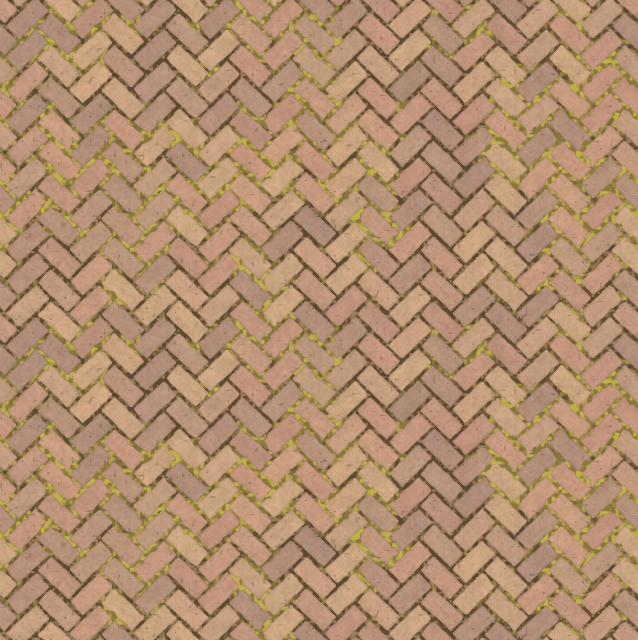
Give the GLSL for this texture, as a WebGL 1 fragment shader.

```glsl
precision highp float;
// Herringbone brick paving laid diagonally, with soil and moss in the joints.
// A turned grid is grouped into 2:1 bricks, each a rounded box with its own
// tone and tilt; wrapped value noise adds grain, wear and moss patches.
uniform vec2 u_resolution;

const vec2 ROWS = vec2(20.0, 20.0);  // half zigzags across, courses up
const vec2 WRAP = vec2(20.0, 10.0);  // the wear repeats twice up the canvas
const vec2 SHIFT = vec2(-0.61, 0.31);
const float HALF_JOINT = 0.07;
const float CORNER = 0.09;

const vec3 MAUVE = vec3(0.685, 0.55, 0.475);
const vec3 TAN = vec3(0.80, 0.65, 0.51);
const vec3 ROSE = vec3(0.77, 0.58, 0.49);
const vec3 SOIL = vec3(0.36, 0.29, 0.19);
const vec3 SAND = vec3(0.60, 0.49, 0.35);
const vec3 OLIVE = vec3(0.53, 0.47, 0.23);
const vec3 LIME = vec3(0.75, 0.69, 0.29);

float hash(vec2 p) {
  return fract(sin(dot(p, vec2(127.1, 311.7))) * 43758.5453);
}

float wrappedHash(vec2 cell, vec2 period) {
  return hash(floor(mod(cell + 0.5, period)) + 0.37);
}

// Value noise that repeats with WRAP; scale holds cells per unit
float noise(vec2 p, vec2 scale) {
  vec2 period = WRAP * scale;
  p *= scale;
  vec2 i = floor(p);
  vec2 f = fract(p);
  f = f * f * (3.0 - 2.0 * f);
  float low = mix(wrappedHash(i, period), wrappedHash(i + vec2(1, 0), period), f.x);
  float high = mix(wrappedHash(i + vec2(0, 1), period), wrappedHash(i + 1.0, period), f.x);
  return mix(low, high, f.y);
}

vec2 rotate(vec2 p, float angle) {
  float c = cos(angle);
  float s = sin(angle);
  return vec2(c * p.x - s * p.y, s * p.x + c * p.y);
}

float roundedBox(vec2 p, vec2 halfSize, float radius) {
  vec2 d = abs(p) - halfSize + radius;
  return length(max(d, 0.0)) + min(max(d.x, d.y), 0.0) - radius;
}

// Brick under a grid point: xy is its centre, z is 1 when it leans left
vec3 findBrick(vec2 grid) {
  vec2 cell = floor(grid);
  float k = mod(cell.x - cell.y, 4.0);
  if (k < 1.5) return vec3(cell.x - k + 1.0, cell.y + 0.5, 0.0);
  return vec3(cell.x + 0.5, cell.y + k - 2.0, 1.0);
}

vec3 brickColour(vec2 p, vec2 local, vec2 id, float edge) {
  vec3 colour = mix(MAUVE, TAN, smoothstep(0.0, 0.9, hash(id + 3.1)));
  colour = mix(colour, ROSE, 0.8 * smoothstep(0.4, 1.0, hash(id + 7.7)));
  float streak = noise(local + id * 4.0, vec2(1.0, 8.0)) - 0.5;
  float blotch = noise(p, vec2(3.0)) - 0.5;
  float grain = noise(p, vec2(13.0)) - 0.5;
  colour *= 1.0 + 0.05 * streak * hash(id + 5.3) + 0.06 * blotch + 0.08 * grain;
  // Pits, and a slightly dirty rim
  float pits = smoothstep(0.86, 0.97, noise(p, vec2(9.0)));
  colour *= 1.0 - 0.16 * pits;
  return colour * (1.0 - 0.10 * smoothstep(-0.10, 0.0, edge));
}

vec3 jointColour(vec2 p, float lush) {
  float grit = noise(p + 4.3, vec2(11.0));
  vec3 soil = mix(SOIL, SAND, smoothstep(0.35, 0.95, grit));
  vec3 moss = mix(OLIVE, LIME, smoothstep(0.25, 0.75, noise(p + 8.6, vec2(9.0))));
  return mix(soil, moss, lush);
}

void main() {
  vec2 p = gl_FragCoord.xy / u_resolution * ROWS + SHIFT;
  float pixel = 1.42 * ROWS.y / min(u_resolution.x, u_resolution.y);

  // Turn the plane so bricks lie along the grid axes
  vec2 grid = vec2(p.y + p.x, p.y - p.x);
  vec3 brick = findBrick(grid);
  vec2 centre = 0.5 * vec2(brick.x - brick.y, brick.x + brick.y);
  vec2 id = mod(centre, WRAP);

  // Place the brick with a small random offset and a lean to the horizontal
  vec2 local = grid - brick.xy;
  if (brick.z > 0.5) local = vec2(local.y, -local.x);
  local += 0.035 * (vec2(hash(id + 1.9), hash(id + 2.6)) - 0.5);
  float lean = 0.028 + 0.04 * (hash(id + 9.2) - 0.5);
  local = rotate(local, mix(lean, -lean, brick.z));

  // Moss grows in patches and creeps over the edges
  float patches = 0.55 * noise(p + 0.7, vec2(0.5)) + 0.45 * noise(p, vec2(2.0));
  float lush = smoothstep(0.40, 0.66, patches + 0.3 * (noise(p, vec2(7.0)) - 0.5));
  float chips = noise(p + 2.2, vec2(6.0)) - 0.5;

  vec2 halfSize = vec2(1.0, 0.5) - HALF_JOINT;
  float edge = roundedBox(local, halfSize, CORNER) + 0.05 * chips;
  edge += 0.09 * lush * smoothstep(0.55, 0.9, noise(p + 6.1, vec2(5.0)));

  float cover = 1.0 - smoothstep(-0.5 * pixel, 0.5 * pixel, edge);
  vec3 colour = mix(jointColour(p, lush), brickColour(p, local, id, edge), cover);
  gl_FragColor = vec4(colour, 1.0);
}
```
